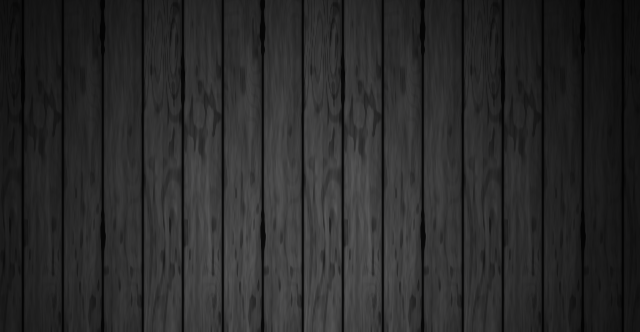
Write a WebGL 1 fragment shader that draws this texture.

```glsl
precision highp float;
// Charcoal wood: sixteen vertical planks in a repeating set of four, lit from low centre.
uniform vec2 u_resolution;

const float PLANKS = 16.0;         // planks across the canvas
const float VARIANTS = 4.0;        // distinct planks before the set repeats
const float FIRST_SEAM = 0.0355;   // position of the first seam
const float SEAM_HALF = 0.026;     // half seam width, in planks
const float SEAM_DARK = 0.82;
const float SEAM_SHADE = 0.32;     // soft shadow beside each seam
const float EDGE_LIGHT = 0.13;     // lit bevel to the right of each seam
const float GRAIN = 0.50;
const float FLECK_DARK = 0.30;
const float RING_DARK = 0.13;
const vec2 GLOW_CENTRE = vec2(0.47, 0.27);
const vec2 GLOW_SIZE = vec2(0.47, 0.93);
const vec3 WOOD = vec3(0.300, 0.300, 0.301);

float hash(vec2 p) {
  return fract(sin(dot(p, vec2(127.1, 311.7))) * 43758.5);
}

float noise(vec2 p) {
  vec2 i = floor(p), f = fract(p);
  f = f * f * (3.0 - 2.0 * f);
  return mix(mix(hash(i), hash(i + vec2(1.0, 0.0)), f.x),
             mix(hash(i + vec2(0.0, 1.0)), hash(i + vec2(1.0, 1.0)), f.x), f.y);
}

// Wood tone around 1.0; q is in plank widths, kind selects the variant
float woodTone(vec2 q, float kind) {
  vec2 seed = vec2(kind * 61.0, kind * 23.0);
  float sway = 0.10 * (noise(vec2(q.x * 2.0, q.y * 0.9) + seed) - 0.5);
  float x = q.x + sway;

  // Streaks of decreasing length
  float streaks = 0.0;
  float weight = 0.40;
  vec2 scale = vec2(9.0, 0.45);
  for (int i = 0; i < 4; i++) {
    streaks += weight * (noise(vec2(x, q.y) * scale + seed) - 0.5);
    scale *= vec2(1.55, 2.3);
    weight *= 0.85;
    seed += 17.0;
  }

  // Small torn pores, in patches
  float patches = smoothstep(0.3, 0.75, noise(vec2(x * 2.5, q.y * 0.8) + seed));
  float flecks = patches * smoothstep(0.62, 0.85, noise(vec2(x * 13.0, q.y * 2.6) + seed + 9.0));

  // Contours of a stretched field form flames and ovals, strongest on the last variant
  float field = noise(vec2(x * 2.6, q.y * 0.42) + seed + 31.0);
  float rings = smoothstep(0.3, 1.0, sin(field * 42.0));
  float figured = mix(0.45, 1.5, step(VARIANTS - 1.5, kind));

  return 1.0 + GRAIN * streaks - FLECK_DARK * flecks - RING_DARK * figured * rings;
}

void main() {
  vec2 uv = gl_FragCoord.xy / u_resolution;
  float pixel = PLANKS / u_resolution.x;
  vec2 p = vec2((uv.x - FIRST_SEAM) * PLANKS, gl_FragCoord.y * pixel);

  // Planks
  float plank = floor(p.x);
  float kind = mod(plank, VARIANTS);
  float tone = woodTone(vec2(p.x - plank, p.y), kind);
  tone *= 0.96 + 0.08 * hash(vec2(kind, 5.0));

  // Seams, with chipped stretches on every other one
  float seam = floor(p.x + 0.5);
  float seamKind = mod(seam, VARIANTS);
  float side = p.x - seam;
  float chips = smoothstep(0.55, 0.9, noise(vec2(seamKind * 13.0, p.y * 0.8)))
              * noise(vec2(seamKind * 7.0 + side * 9.0, p.y * 5.0));
  float worn = 1.0 - step(0.5, mod(seamKind, 2.0));
  float halfWidth = SEAM_HALF + 0.06 * worn * chips;
  float gap = 1.0 - smoothstep(halfWidth - 0.6 * pixel, halfWidth + 0.6 * pixel, abs(side));
  float bevel = (side - 0.085) / 0.03;
  tone *= 1.0 - SEAM_SHADE * exp(-abs(side) * 16.0);
  tone += EDGE_LIGHT * exp(-bevel * bevel);
  tone *= 1.0 - SEAM_DARK * gap;

  // Glow fading to the sides and the top
  vec2 away = (uv - GLOW_CENTRE) / GLOW_SIZE;
  float light = exp(-dot(away, away));

  gl_FragColor = vec4(WOOD * tone * light, 1.0);
}
```
